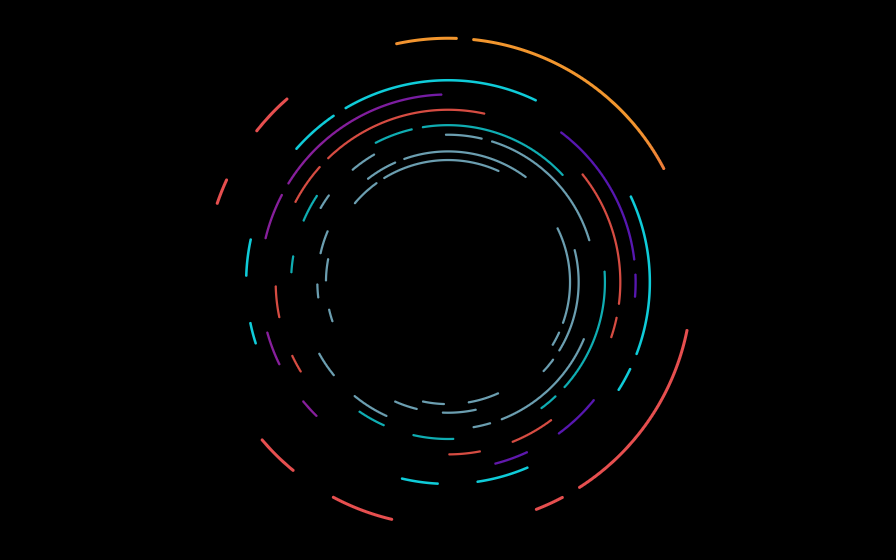
This background is drawn by a Shadertoy shader. Its source:

```glsl
#define RINGS 8
#define DASHES 8
#define CENTER vec2(0.0, 0.4963)
#define INNER_HALF_WIDTH 0.0020
#define OUTER_HALF_WIDTH 0.0027
#define ORANGE vec3(0.95, 0.59, 0.18)
#define RED vec3(0.90, 0.31, 0.31)
#define CORAL vec3(0.84, 0.30, 0.26)
#define CYAN vec3(0.06, 0.80, 0.85)
#define TEAL vec3(0.06, 0.68, 0.70)
#define STEEL vec3(0.42, 0.62, 0.69)

const vec3 PURPLE = vec3(0.53, 0.12, 0.61);
const vec3 VIOLET = vec3(0.34, 0.09, 0.69);

// Ring radii in canvas heights, and the angle where each dash cycle begins
const float RADIUS[RINGS] = float[](0.4354, 0.3604, 0.3350, 0.3077,
                                    0.2802, 0.2631, 0.2333, 0.2179);
const float START[RINGS] = float[](84.3, 120.8, 148.6, 134.4,
                                   99.6, 73.0, 110.0, 122.0);

// One dash cycle shared by all rings: clockwise begin and end in degrees
const vec2 DASH[DASHES] = vec2[](
    vec2(0.0, 56.9), vec2(95.4, 142.0), vec2(146.0, 153.4), vec2(187.3, 202.7),
    vec2(213.4, 224.3), vec2(282.8, 289.4), vec2(302.3, 313.3), vec2(341.8, 356.6));

// Distance to the nearest round-capped dash of a ring
float dashedRing(vec2 p, float radius, float start, float halfWidth) {
    float turn = start - degrees(atan(p.y, p.x));
    float gap = 360.0;
    for (int i = 0; i < DASHES; i++) {
        float middle = 0.5 * (DASH[i].x + DASH[i].y);
        float halfSpan = 0.5 * (DASH[i].y - DASH[i].x);
        float away = abs(mod(turn - middle + 180.0, 360.0) - 180.0);
        gap = min(gap, away - halfSpan);
    }
    float along = max(radians(gap) * radius + halfWidth, 0.0);
    return length(vec2(along, length(p) - radius)) - halfWidth;
}

// Outer ring warms toward the top, third ring shifts from left to right
vec3 ringColor(int ring, vec2 p) {
    if (ring == 0) {
        float warmth = dot(p, vec2(0.35, 0.94));
        return mix(RED, ORANGE, smoothstep(0.22, 0.40, warmth));
    }
    if (ring == 1) return CYAN;
    if (ring == 2) return mix(PURPLE, VIOLET, smoothstep(-0.25, 0.25, p.x));
    if (ring == 3) return CORAL;
    if (ring == 4) return TEAL;
    return STEEL;
}

void mainImage(out vec4 fragColor, in vec2 fragCoord) {
    float pixel = 1.0 / iResolution.y;
    vec2 p = (fragCoord - vec2(0.5 * iResolution.x, 0.0)) * pixel - CENTER;

    // Lay each ring over the black ground
    vec3 color = vec3(0.0);
    for (int i = 0; i < RINGS; i++) {
        float outerness = smoothstep(0.31, 0.43, RADIUS[i]);
        float halfWidth = mix(INNER_HALF_WIDTH, OUTER_HALF_WIDTH, outerness);
        float d = dashedRing(p, RADIUS[i], START[i], halfWidth);
        float coverage = clamp(0.5 - d / pixel, 0.0, 1.0);
        color = mix(color, ringColor(i, p), coverage);
    }
    fragColor = vec4(color, 1.0);
}
```
